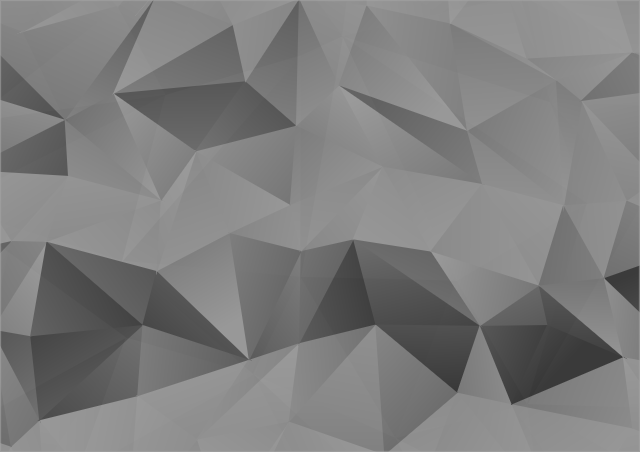
Reproduce this background procedurally as a WebGL 1 fragment shader.

```glsl
precision highp float;
// Grey low-poly landscape: softly shaded triangles with two dark ridges.
uniform vec2 u_resolution;

float hash(vec2 p) {
  return fract(sin(dot(p, vec2(127.1, 311.7))) * 43758.545);
}

vec2 meshVertex(vec2 id) {
  return id + 0.9 * (vec2(hash(id), hash(id + 57.3)) - 0.5);
}

// Signed distance to the line a-b, positive on its left side
float edgeSide(vec2 p, vec2 a, vec2 b) {
  vec2 e = normalize(b - a);
  return e.x * (p.y - a.y) - e.y * (p.x - a.x);
}

// How dark the ridges are at a place, with uv from 0 to 1
float ridgeDepth(vec2 uv) {
  float upper = (uv.y - 0.75) / 0.14;
  float lower = (uv.y - 0.29 - 0.04 * sin(uv.x * 9.0 - 2.0)) / 0.15;
  float upperDepth = mix(0.19, 0.09, smoothstep(0.35, 0.8, uv.x));
  float lowerDepth = mix(0.2, 0.29, smoothstep(0.4, 0.75, uv.x));
  return upperDepth * exp(-upper * upper * upper * upper)
       + lowerDepth * exp(-lower * lower * lower * lower);
}

// Paints one counter-clockwise triangle over the tone (x) and faint relief (y)
vec2 paintFacet(vec2 under, vec2 p, vec2 a, vec2 b, vec2 c,
                vec2 key, float scale, vec2 origin) {
  float inside = min(edgeSide(p, a, b), min(edgeSide(p, b, c), edgeSide(p, c, a)));
  float cover = clamp(inside * u_resolution.y / scale + 1.0, 0.0, 1.0);

  vec2 centre = (a + b + c) / 3.0;
  float aspect = u_resolution.x / u_resolution.y;
  vec2 uv = (centre - origin) / scale / vec2(aspect, 1.0);
  float depth = ridgeDepth(uv);
  float pick = hash(key);
  float angle = 6.2832 * hash(key + 19.7);
  float tilt = clamp(dot(p - centre, vec2(cos(angle), sin(angle))), -0.8, 0.8);

  float tone = 0.57 + 0.03 * (hash(key + 7.9) - 0.5);
  tone -= depth * mix(0.15, 1.3, pick);
  tone += tilt * (0.035 + 0.3 * depth);
  return mix(under, vec2(clamp(tone, 0.22, 0.605), pick - 0.5 + 0.6 * tilt), cover);
}

// Irregular triangle mesh; neighbouring cells are painted in a fixed order
vec2 facetMesh(vec2 position, float scale, vec2 origin) {
  vec2 p = position * scale + origin;
  vec2 cell = floor(p);
  vec2 result = vec2(0.56, 0.0);
  for (int j = -1; j <= 1; j++) {
    for (int i = -1; i <= 1; i++) {
      vec2 id = cell + vec2(float(i), float(j));
      vec2 a = meshVertex(id);
      vec2 b = meshVertex(id + vec2(1.0, 0.0));
      vec2 c = meshVertex(id + vec2(0.0, 1.0));
      vec2 d = meshVertex(id + 1.0);
      // Split each cell along a random diagonal
      bool rising = hash(id + 91.4) > 0.5;
      vec2 firstTip = rising ? d : c;
      vec2 secondStart = rising ? a : b;
      result = paintFacet(result, p, a, b, firstTip, id + 0.31, scale, origin);
      result = paintFacet(result, p, secondStart, d, c, id + 0.77, scale, origin);
    }
  }
  return result;
}

void main() {
  vec2 position = gl_FragCoord.xy / u_resolution.y;
  float tone = facetMesh(position, 5.7, vec2(13.3, 8.6)).x;

  // Faint larger facets lie across the main ones
  tone += 0.018 * facetMesh(position, 3.1, vec2(41.2, 27.5)).y;

  // Thin pale rim
  vec2 margin = min(gl_FragCoord.xy, u_resolution - gl_FragCoord.xy) / u_resolution.y;
  float rim = 1.0 - smoothstep(0.001, 0.004, min(margin.x, margin.y));
  gl_FragColor = vec4(vec3(mix(tone, 0.64, 0.6 * rim)), 1.0);
}
```
